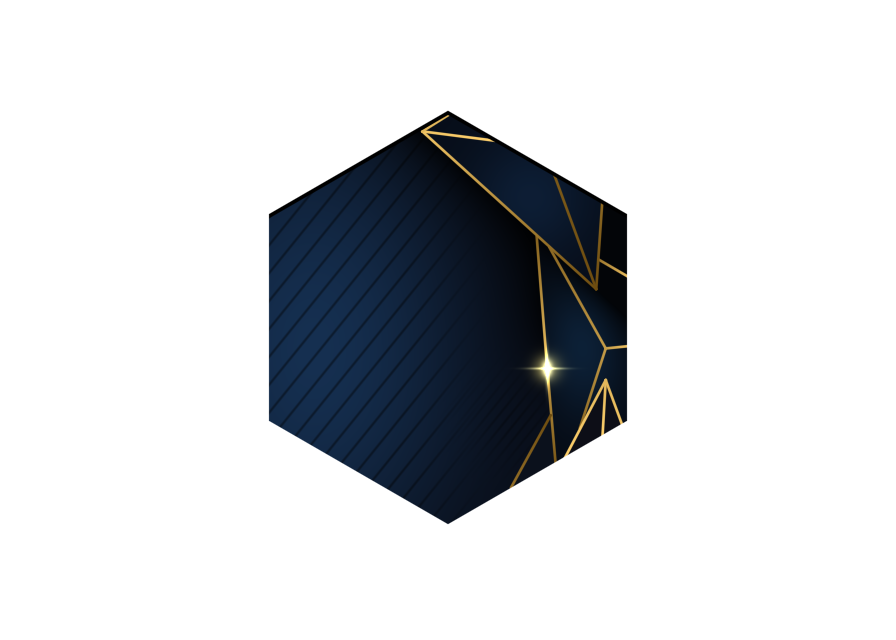
Reproduce this background procedurally as a Shadertoy shader.

```glsl
// A navy hexagon on white, with pinstripes, gold-edged facets and a sparkle.
#define HEX_RADIUS 0.323
#define HEX_CENTER vec2(0.5, 0.504)
#define STRIPE_GAP 0.085
#define STRIPE_ANGLE 0.89
#define GOLD_WIDTH 0.0065
#define SHADOW_REACH 0.13
#define NAVY_LIGHT vec3(0.082, 0.185, 0.315)
#define NAVY_DARK vec3(0.035, 0.058, 0.105)
#define GOLD_DEEP vec3(0.43, 0.30, 0.06)
#define GOLD_BRIGHT vec3(1.0, 0.82, 0.43)

// Corners shared by several facets, in units of the hexagon radius
const vec2 TIP = vec2(-0.124, 0.90);
const vec2 KEEL = vec2(0.717, 0.137);
const vec2 WING = vec2(0.746, 0.555);
const vec2 MAST_TOP = vec2(0.429, 0.392);
const vec2 MAST_FOOT = vec2(0.52, -0.70);
const vec2 FORK = vec2(0.763, -0.15);
const vec2 FAN = vec2(0.763, -0.303);
const vec2 SPUR = vec2(0.497, -0.473);
const vec2 SPUR_FOOT = vec2(0.305, -0.823);
const vec2 STAR = vec2(0.48, -0.247);

float pixelSize;

float cover(float d) { return 1.0 - smoothstep(-0.75, 0.75, d / pixelSize); }

// Signed distance to the line a-b, positive on its left
float side(vec2 p, vec2 a, vec2 b) {
    vec2 e = normalize(b - a);
    return e.x * (p.y - a.y) - e.y * (p.x - a.x);
}

float hexagon(vec2 p) {
    p = abs(p);
    return max(p.x, 0.5 * p.x + 0.866 * p.y) - 0.866;
}

// Gold strip whose shine runs from one end to the other
void strip(inout vec3 color, vec2 p, vec2 a, vec2 b, float shineA, float shineB) {
    vec2 e = b - a;
    float t = clamp(dot(p - a, e) / dot(e, e), 0.0, 1.0);
    float d = length(p - a - e * t);
    vec3 gold = mix(GOLD_DEEP, GOLD_BRIGHT, mix(shineA, shineB, t));
    color = mix(color, gold, cover(d - GOLD_WIDTH));
}

float stripes(vec2 p, float gap) {
    float across = p.x * sin(STRIPE_ANGLE) - p.y * cos(STRIPE_ANGLE);
    float d = abs(fract(across / gap) - 0.5) * gap;
    return 1.0 - smoothstep(0.0, 0.006 + pixelSize, d);
}

float glow(vec2 p, vec2 center, vec2 size) {
    vec2 r = (p - center) / size;
    return exp(-dot(r, r));
}

vec3 backWall(vec2 p) {
    float falloff = length((p - vec2(-0.65, -0.15)) * vec2(1.0, 0.65));
    vec3 color = mix(NAVY_LIGHT, NAVY_DARK, smoothstep(0.0, 1.15, falloff));
    float fade = 1.0 - smoothstep(-0.25, 0.25, p.x);
    color *= 1.0 - 0.42 * fade * stripes(p, STRIPE_GAP);
    color *= 1.0 - 0.3 * glow(p, vec2(0.3, -0.5), vec2(0.2)) * stripes(p, STRIPE_GAP * 0.5);
    return color;
}

vec3 facets(vec2 p) {
    vec3 color = backWall(p);
    float keelSide = side(p, TIP, KEEL);
    float mastSide = side(p, MAST_TOP, MAST_FOOT);
    float wingSide = side(p, KEEL, WING);

    // Soft shadows thrown on the wall
    color *= 1.0 - 0.85 * exp(-max(-keelSide, 0.0) / SHADOW_REACH);
    color *= 1.0 - 0.8 * exp(-max(-mastSide, 0.0) / SHADOW_REACH) * smoothstep(-0.6, 0.1, p.y);

    // Small facet at the foot of the mast
    float spur = cover(side(p, SPUR_FOOT, SPUR));
    color = mix(color, vec3(0.045, 0.065, 0.11), spur);

    // Right facet, shaded below the keel
    vec3 right = vec3(0.02, 0.04, 0.075) + vec3(0.03, 0.09, 0.145) * glow(p, vec2(0.66, -0.12), vec2(0.2, 0.36));
    right *= 1.0 - 0.8 * exp(-max(-keelSide, 0.0) / 0.08);
    color = mix(color, right, cover(-mastSide));

    // Fan facet at the lower right
    float fan = max(side(p, FAN, vec2(0.57, -0.67)) * -1.0, side(p, FAN, vec2(0.842, -0.518)));
    color = mix(color, vec3(0.05, 0.055, 0.09), cover(fan));

    // Upper facet and the dark corner beside it
    vec3 upper = vec3(0.025, 0.05, 0.095) + vec3(0.025, 0.065, 0.11) * glow(p, vec2(0.4, 0.58), vec2(0.3));
    upper = mix(vec3(0.012, 0.018, 0.032), upper, cover(-wingSide));
    return mix(color, upper, cover(-keelSide));
}

void goldEdges(inout vec3 color, vec2 p) {
    strip(color, p, MAST_TOP, STAR, 0.15, 0.9);
    strip(color, p, STAR, MAST_FOOT, 0.6, 0.1);
    strip(color, p, vec2(0.49, 0.34), FORK, 0.2, 0.6);
    strip(color, p, FORK, vec2(0.88, -0.138), 0.6, 0.9);
    strip(color, p, FORK, vec2(0.638, -0.535), 0.6, 0.2);
    strip(color, p, vec2(0.729, 0.28), vec2(0.88, 0.192), 0.3, 0.9);
    strip(color, p, FAN, vec2(0.56, -0.69), 0.8, 1.0);
    strip(color, p, FAN, vec2(0.746, -0.60), 0.8, 1.0);
    strip(color, p, FAN, vec2(0.85, -0.54), 0.8, 0.9);
    strip(color, p, SPUR, SPUR_FOOT, 0.0, 0.25);
    strip(color, p, vec2(0.514, 0.69), KEEL, 0.1, 0.0);
    strip(color, p, WING, KEEL, 0.2, 0.0);
    strip(color, p, TIP, KEEL, 0.9, 0.0);
    strip(color, p, TIP, vec2(0.226, 0.855), 0.9, 1.0);
    strip(color, p, TIP, vec2(0.011, 0.985), 0.8, 0.8);
}

void mainImage(out vec4 fragColor, in vec2 fragCoord) {
    vec2 center = HEX_CENTER * iResolution.xy;
    pixelSize = 1.0 / (HEX_RADIUS * iResolution.y);
    vec2 p = (fragCoord - center) * pixelSize;

    vec3 color = facets(p);
    goldEdges(color, p);

    // Sparkle: halo, core and crossed rays
    color += vec3(0.55, 0.5, 0.25) * glow(p, STAR, vec2(0.06));
    color += vec3(1.0, 0.97, 0.75) * glow(p, STAR, vec2(0.022, 0.038));
    color += vec3(0.7, 0.68, 0.45) * (glow(p, STAR, vec2(0.085, 0.006)) + glow(p, STAR, vec2(0.008, 0.085)));

    // Black rim on the two upper edges, then the white surround
    float upperEdge = 0.5 * abs(p.x) + 0.866 * p.y - 0.866;
    color *= cover(upperEdge + 0.018);
    color = mix(vec3(1.0), min(color, 1.0), cover(hexagon(p)));
    fragColor = vec4(color, 1.0);
}
```
